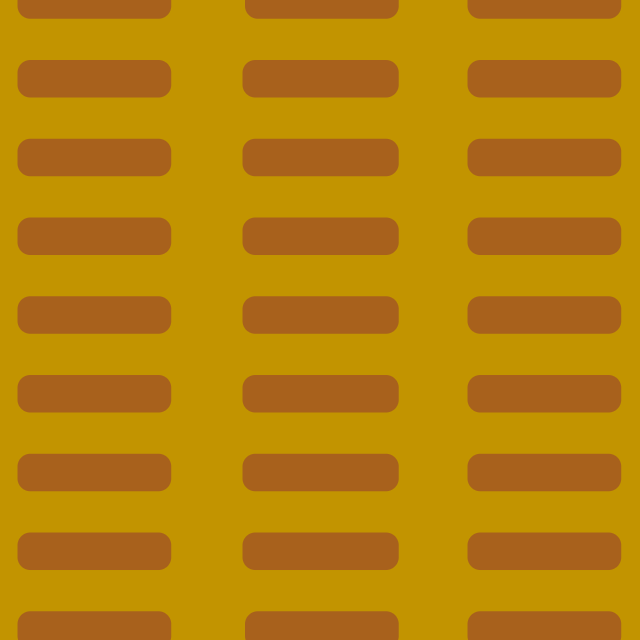
Reproduce this pattern procedurally as a WebGL 2 fragment shader.

```glsl
#version 300 es
precision highp float;
// Three columns of rounded brown bars stacked evenly on a mustard ground.

#define PITCH vec2(0.35156, 0.12305)
#define FIRST_CENTER vec2(0.14746, 0.0)
#define HALF_SIZE vec2(0.1201, 0.0293)
#define CORNER_RADIUS 0.0200
#define EDGE_NUDGE 0.0039
#define LAST_ROW 8.0
#define GROUND_COLOR vec3(0.76, 0.58, 0.00)
#define BAR_COLOR vec3(0.66, 0.38, 0.11)

uniform vec2 u_resolution;
out vec4 fragColor;

float roundedBox(vec2 p, vec2 halfSize, float radius) {
    vec2 q = abs(p) - halfSize + radius;
    return length(max(q, 0.0)) + min(max(q.x, q.y), 0.0) - radius;
}

void main() {
    // Canvas position, with rows counted from the top
    vec2 uv = gl_FragCoord.xy / u_resolution;
    vec2 fromTop = vec2(uv.x, 1.0 - uv.y) - FIRST_CENTER;

    // Nearest bar and position relative to its centre
    vec2 cell = floor(fromTop / PITCH + 0.5);
    vec2 local = fromTop - cell * PITCH;

    // Middle bars reach further right; the cropped end rows start later too
    float middle = cell.x == 1.0 ? EDGE_NUDGE : 0.0;
    bool endRow = cell.y < 0.5 || cell.y > LAST_ROW - 0.5;
    float leftShift = endRow ? middle : 0.0;
    vec2 center = vec2(0.5 * (middle + leftShift), 0.0);
    vec2 halfSize = HALF_SIZE + vec2(0.5 * (middle - leftShift), 0.0);

    // Fill with an edge one pixel soft
    float d = roundedBox(local - center, halfSize, CORNER_RADIUS);
    float pixel = 1.0 / min(u_resolution.x, u_resolution.y);
    float coverage = clamp(0.5 - d / pixel, 0.0, 1.0);
    fragColor = vec4(mix(GROUND_COLOR, BAR_COLOR, coverage), 1.0);
}
```
